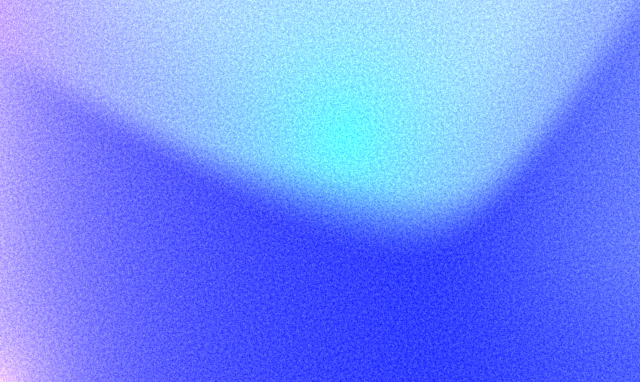
Write a WebGL 1 fragment shader that draws this background.

```glsl
precision highp float;
// A bright pale-blue sheet with a cyan glow hangs over a deep blue field.
// Its lower rim is a hyperbola between two slanted lines, softest at the dip;
// lilac light enters from the left and fine gradient noise adds the grain.

uniform vec2 u_resolution;

const vec3 DEEP_BLUE   = vec3(0.165, 0.22, 1.00);
const vec3 RIGHT_BLUE  = vec3(0.42, 0.51, 1.00);
const vec3 LEFT_LILAC  = vec3(0.71, 0.65, 1.00);
const vec3 CORNER_PINK = vec3(0.96, 0.80, 1.00);
const vec3 SHEET_LOW   = vec3(0.55, 0.65, 1.00);
const vec3 SHEET_HIGH  = vec3(0.73, 0.85, 1.00);
const vec3 SHEET_PINK  = vec3(0.80, 0.66, 1.00);
const vec3 SHEET_RIGHT = vec3(0.60, 0.68, 1.00);
const vec3 GLOW_CYAN   = vec3(0.39, 0.99, 1.00);

const vec2  GLOW_CENTER = vec2(0.54, 0.64);
const float GLOW_FALLOFF = 0.25;
const vec2  LEFT_LINE  = vec2(0.80, -1.00);   // height at x = 0, slope
const vec2  RIGHT_LINE = vec2(-1.73, 2.60);
const float RIM_ROUNDING = 0.26;
const float RIM_SOFTNESS = 0.10;
const float DIP_SOFTNESS = 0.11;
const float DIP_X = 0.57;
const float GRAIN_SCALE = 230.0;              // cells per canvas height
const float GRAIN_STRENGTH = 0.165;

// Random unit gradient for a lattice cell
vec2 cellGradient(vec2 cell) {
  vec3 p = fract(cell.xyx * vec3(0.1031, 0.1030, 0.0973));
  p += dot(p, p.yzx + 33.33);
  float angle = 6.28318 * fract((p.x + p.y) * p.z);
  return vec2(cos(angle), sin(angle));
}

float gradientNoise(vec2 p) {
  vec2 cell = floor(p);
  vec2 f = p - cell;
  vec2 u = f * f * f * (f * (f * 6.0 - 15.0) + 10.0);
  vec2 e = vec2(1.0, 0.0);
  float a = dot(cellGradient(cell), f);
  float b = dot(cellGradient(cell + e.xy), f - e.xy);
  float c = dot(cellGradient(cell + e.yx), f - e.yx);
  float d = dot(cellGradient(cell + e.xx), f - e.xx);
  return mix(mix(a, b, u.x), mix(c, d, u.x), u.y);
}

// Two turned octaves hide the lattice directions
float grain(vec2 p) {
  mat2 turn = mat2(0.8, 0.6, -0.6, 0.8);
  vec2 q = turn * p * GRAIN_SCALE;
  return gradientNoise(q + 400.0) + 0.7 * gradientNoise(turn * q * 0.5 + 700.0);
}

// Height of the sheet's lower rim: a smooth maximum of two lines
float rimHeight(float x) {
  float left = LEFT_LINE.x + LEFT_LINE.y * x;
  float right = RIGHT_LINE.x + RIGHT_LINE.y * x;
  return 0.5 * (left + right) + length(vec2(0.5 * (left - right), RIM_ROUNDING));
}

vec3 fieldColor(vec2 uv, float aspect) {
  float rightLight = smoothstep(0.62, 1.08, uv.x) * mix(0.55, 1.0, smoothstep(0.0, 0.4, uv.y));
  vec3 color = mix(DEEP_BLUE, RIGHT_BLUE, rightLight);
  color = mix(color, LEFT_LILAC, exp(-uv.x / 0.23));
  float corner = length(uv * vec2(aspect, 1.0));
  return mix(color, CORNER_PINK, exp(-corner / 0.09));
}

vec3 sheetColor(vec2 uv, float aspect, float height) {
  vec3 color = mix(SHEET_LOW, SHEET_HIGH, smoothstep(0.0, 0.5, height));
  color = mix(color, SHEET_RIGHT, smoothstep(0.75, 1.1, uv.x));
  color = mix(color, SHEET_PINK, exp(-uv.x / 0.20));
  // Rounding the distance keeps the glow's core free of a cusp
  vec2 offset = (uv - GLOW_CENTER) * vec2(aspect, 1.0);
  float dist = length(vec3(offset, 0.03)) - 0.03;
  return mix(color, GLOW_CYAN, exp(-dist / GLOW_FALLOFF));
}

void main() {
  vec2 uv = gl_FragCoord.xy / u_resolution;
  float aspect = u_resolution.x / u_resolution.y;

  // Sheet coverage, with a wider fade at the dip and on the steep right side
  float height = uv.y - rimHeight(uv.x);
  float dip = (uv.x - DIP_X) / 0.2;
  float softness = RIM_SOFTNESS + DIP_SOFTNESS * exp(-dip * dip)
                 + 0.06 * smoothstep(0.7, 1.0, uv.x);
  float coverage = smoothstep(-0.025, softness, height);

  vec3 color = mix(fieldColor(uv, aspect), sheetColor(uv, aspect, height), coverage);
  color += GRAIN_STRENGTH * grain(uv * vec2(aspect, 1.0));
  // Grain moves red and green only; blue stays full
  gl_FragColor = vec4(clamp(vec3(color.rg, 1.0), 0.0, 1.0), 1.0);
}
```
